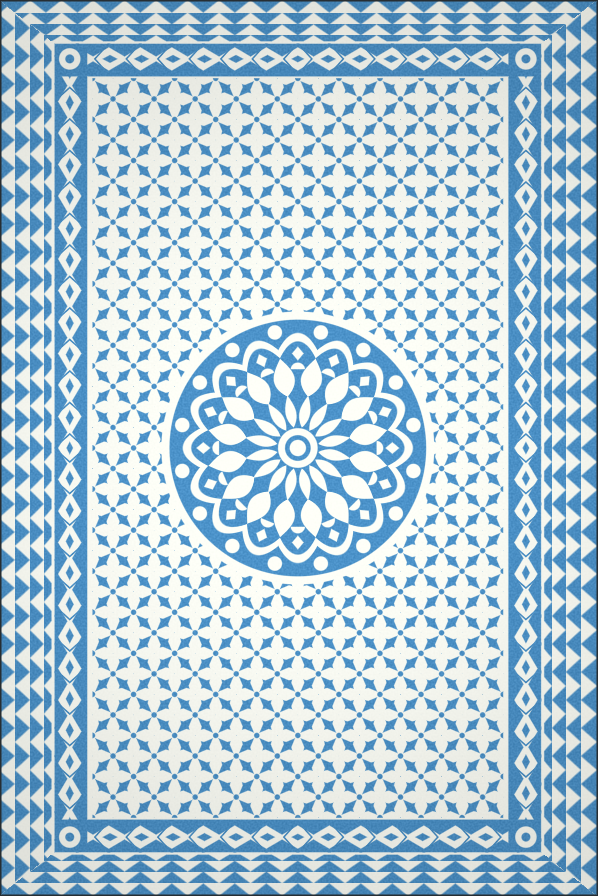
Give the GLSL for this pattern, as a WebGL 2 fragment shader.

```glsl
#version 300 es
precision highp float;
// A blue and white ornamental panel: mitred triangle border, chain band,
// lattice of pointed leaves and a sixteen-fold medallion. Everything is made
// of folded coordinates and distance functions; the canvas is 768 units high.
uniform vec2 u_resolution;
out vec4 fragColor;

const float PI = 3.14159;
float pixel;

float fill(float d) { return smoothstep(0.8 * pixel, -0.8 * pixel, d); }

float rhombus(vec2 p, vec2 size) {
  p = abs(p) / size;
  return (p.x + p.y - 1.0) * size.x * size.y / length(size);
}

// Pointed petal between two radii; p is (radius, sideways offset).
float petal(vec2 p, float inner, float outer, float halfWidth) {
  float t = clamp((p.x - inner) / (outer - inner), 0.0, 1.0);
  float side = abs(p.y) - halfWidth * sin(PI * pow(t, 0.85));
  return max(side, max(inner - p.x, p.x - outer));
}

vec2 gradient(vec2 cell) {
  float h = fract(sin(dot(cell, vec2(127.1, 311.7))) * 43758.5);
  return vec2(cos(2.0 * PI * h), sin(2.0 * PI * h));
}

float gradientNoise(vec2 p) {
  vec2 i = floor(p), f = fract(p), u = f * f * (3.0 - 2.0 * f), e = vec2(1, 0);
  return mix(
    mix(dot(gradient(i), f), dot(gradient(i + e.xy), f - e.xy), u.x),
    mix(dot(gradient(i + e.yx), f - e.yx), dot(gradient(i + 1.0), f - 1.0), u.x), u.y);
}

// Each layer returns the amount of white over blue.
float lattice(vec2 p) {
  vec2 g = p / 17.6, cell = floor(g), f = fract(g) - 0.5;
  if (mod(cell.x + cell.y, 2.0) > 0.5) f.x = -f.x;
  vec2 q = vec2(f.x + f.y, f.x - f.y) * 0.707 * 17.6;
  float leaf = min(rhombus(q, vec2(9.0, 3.7)), rhombus(q, vec2(3.4, 5.4)));
  vec2 corner = round(g);
  float dotSize = mod(corner.x + corner.y, 2.0) < 0.5 ? 2.3 : 0.0;
  float spot = length(p - corner * 17.6) - dotSize;
  float inside = max(abs(p.x) - 176.0, abs(p.y) - 317.0);
  return 1.0 - fill(max(min(leaf, spot), inside));
}

float chain(vec2 p) {
  vec2 q = abs(p) - vec2(195.5, 333.5);
  bool onSide = q.x > q.y;
  float along = onSide ? abs(p.y) : abs(p.x);
  float across = onSide ? q.x : q.y;
  float end = onSide ? 333.5 : 195.5;
  float u = mod(along + 13.5, 27.0) - 13.5;
  float white = fill(rhombus(vec2(u, across), vec2(17.0, 10.0)));
  float seam = abs(u - 12.0 + abs(across) * 0.9) - 0.9;
  white *= 1.0 - fill(seam);
  white *= 1.0 - fill(rhombus(vec2(u + 1.0, across), vec2(6.5, 3.4)));
  white *= fill(along - end + 15.0);
  float r = length(q);
  return max(white, fill(abs(r - 6.5) - 2.7));
}

float triangleBorder(vec2 p) {
  vec2 q = (abs(p) - vec2(208.5, 346.5)) / vec2(48.0, 37.5);
  float depth = max(q.x, q.y);
  float along = q.x > q.y ? p.y / 24.0 : p.x / 27.0;
  float row = 4.0 * pow(clamp(depth, 0.0, 1.0), 0.85);
  float tooth = abs(fract(along) - 0.5) * 2.0;
  float white = fill((tooth - 1.0 + fract(row)) * 6.0);
  return max(white, fill((abs(depth - 0.03) - 0.025) * 42.0));
}

float medallion(vec2 p) {
  float r = length(p), a = atan(p.x, p.y), sector = PI / 8.0;
  float peak = mod(a + 0.5 * sector, sector) - 0.5 * sector;
  float valley = mod(a, sector) - 0.5 * sector;
  vec2 onPeak = r * vec2(cos(peak), sin(peak));
  vec2 onValley = r * vec2(cos(valley), sin(valley));
  // Outer beads and scalloped ribbon.
  float d = length(onValley - vec2(101.0, 0)) - 6.2;
  float scallop = 82.0 + 13.0 * cos(peak / sector * PI);
  d = min(d, abs(r - scallop) / 1.25 - 2.9);
  // Diamonds and domes between the petals.
  d = min(d, rhombus(onPeak - vec2(81.0, 0), vec2(6.0, 5.0)));
  d = min(d, max(length(onPeak - vec2(67.0, 0)) - 6.2, 67.5 - onPeak.x));
  // Two petal wreaths and the hub.
  d = min(d, petal(onValley, 45.0, 78.0, 9.0));
  d = min(d, petal(onValley, 18.0, 46.0, 4.6));
  d = min(d, max(r - 17.0, 11.0 - r));
  return fill(min(d, r - 7.0));
}

void main() {
  pixel = 768.0 / u_resolution.y;
  vec2 canvas = (gl_FragCoord.xy - 0.5 * u_resolution) * pixel;
  vec2 p = canvas + vec2(1.0, 0.0);
  vec2 a = abs(p);

  // Nested frames, from the outside in.
  float white = triangleBorder(p);
  white = mix(white, chain(p), fill(max(a.x - 208.5, a.y - 346.5)));
  white = mix(white, lattice(p), fill(max(a.x - 180.5, a.y - 318.5)));
  float r = length(p);
  white = mix(white, 1.0, fill(r - 117.0));
  white = mix(white, medallion(p), fill(r - 110.0));

  // Printed ink with fine grain, soft light and a dark rim.
  float grain = gradientNoise(canvas * 0.6);
  vec3 ink = vec3(0.29, 0.56, 0.77) + 0.07 * grain;
  vec3 paper = vec3(0.97, 0.975, 0.945) + 0.015 * grain;
  vec3 color = mix(ink, paper, white);
  color *= 1.03 - 0.13 * smoothstep(80.0, 470.0, length(canvas));
  vec2 rim = 0.5 * u_resolution * pixel - abs(canvas);
  color = mix(color, vec3(0.15, 0.18, 0.20), fill(min(rim.x, rim.y) - 1.3));
  fragColor = vec4(color, 1.0);
}
```
